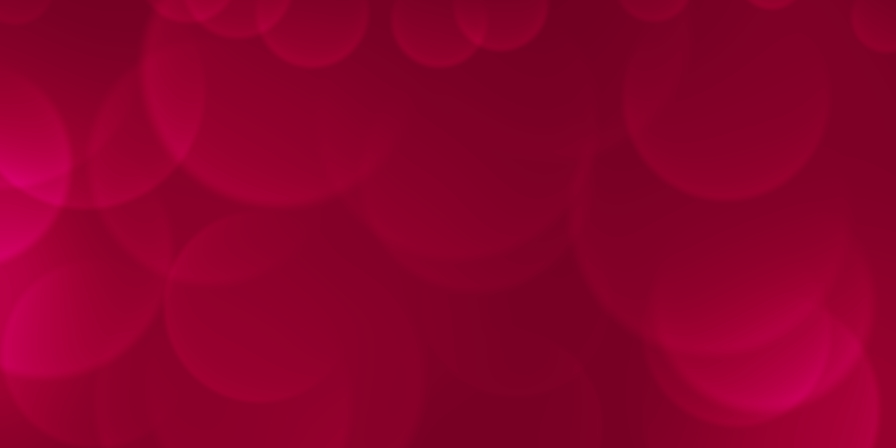
Reproduce this background procedurally as a Shadertoy shader.

```glsl
#define LARGE_COUNT 20
#define SMALL_COUNT 9
#define BASE_RED 0.43
#define FILL_GAIN 0.052
#define RIM_GAIN 0.045
#define RIM_POWER 6.0
#define VALLEY_X 1.18
#define MOTTLE 0.025
#define SEED 4.0

float hash(float n) {
    return fract(sin(n * 127.1 + SEED * 31.7) * 43758.5453);
}

float valueNoise(vec2 p) {
    vec2 cell = floor(p), f = fract(p);
    f = f * f * (3.0 - 2.0 * f);
    float n = cell.x + cell.y * 57.0;
    return mix(mix(hash(n), hash(n + 1.0), f.x),
               mix(hash(n + 57.0), hash(n + 58.0), f.x), f.y);
}

// Soft elliptical light
float glow(vec2 p, vec2 center, vec2 size) {
    vec2 q = (p - center) / size;
    return exp(-dot(q, q));
}

// Translucent disc, brightest along the rim on one side
float bokeh(vec2 p, vec2 center, float radius, float softness, float angle) {
    vec2 q = (p - center) / radius;
    float rho = length(q);
    float edge = softness / radius;
    float mask = 1.0 - smoothstep(1.0 - edge, 1.0 + edge, rho);
    float side = smoothstep(-0.9, 0.9, dot(q, vec2(cos(angle), sin(angle))));
    return mask * side * (FILL_GAIN + RIM_GAIN * pow(min(rho, 1.0), RIM_POWER));
}

// Broad uneven lighting with a dark valley right of the middle
float backdrop(vec2 p) {
    float red = BASE_RED;
    red += 0.24 * glow(p, vec2(-0.03, 0.36), vec2(0.22, 0.40));
    red += 0.11 * glow(p, vec2(0.60, 0.42), vec2(0.48, 0.62));
    red += 0.16 * glow(p, vec2(1.92, 0.10), vec2(0.46, 0.50));
    red += 0.06 * glow(p, vec2(1.80, 0.95), vec2(0.35, 0.30));
    return red + MOTTLE * (valueNoise(p * 4.0) - 0.5);
}

float largeDiscs(vec2 p, float width) {
    float light = 0.0;
    for (int i = 0; i < LARGE_COUNT; i++) {
        float id = float(i) + 1.0;
        vec2 center = fract(id * vec2(0.7549, 0.5698) + 0.5);
        center += 0.12 * (vec2(hash(id), hash(id + 40.0)) - 0.5);
        center.x *= width;
        float radius = mix(0.20, 0.36, hash(id + 80.0));
        float softness = mix(0.006, 0.020, hash(id + 120.0));
        float angle = -1.57 + 2.6 * (hash(id + 160.0) - 0.5);
        float gain = mix(0.6, 1.35, hash(id + 200.0));
        gain *= mix(0.25, 1.0, smoothstep(0.0, 0.4, abs(center.x - VALLEY_X)));
        light += gain * bokeh(p, center, radius, softness, angle);
    }
    return light;
}

// Smaller discs cut by the top border
float smallDiscs(vec2 p, float width) {
    float light = 0.0;
    for (int i = 0; i < SMALL_COUNT; i++) {
        float id = float(i) + 300.0;
        float x = width * (float(i) + hash(id)) / float(SMALL_COUNT);
        vec2 center = vec2(x, mix(0.94, 1.07, hash(id + 40.0)));
        float radius = mix(0.07, 0.15, hash(id + 80.0));
        float angle = -1.57 + 1.6 * (hash(id + 120.0) - 0.5);
        light += mix(0.5, 1.5, hash(id + 160.0)) * bokeh(p, center, radius, 0.010, angle);
    }
    return light;
}

// Deep crimson that leans to magenta as it brightens
vec3 crimson(float red) {
    float hot = max(red - 0.56, 0.0);
    return vec3(red, 0.0, 0.303 * red + 2.1 * hot * hot);
}

void mainImage(out vec4 fragColor, in vec2 fragCoord) {
    vec2 p = fragCoord / iResolution.y;
    float width = iResolution.x / iResolution.y;
    float red = backdrop(p) + largeDiscs(p, width) + smallDiscs(p, width);
    fragColor = vec4(crimson(min(red, 0.88)), 1.0);
}
```
